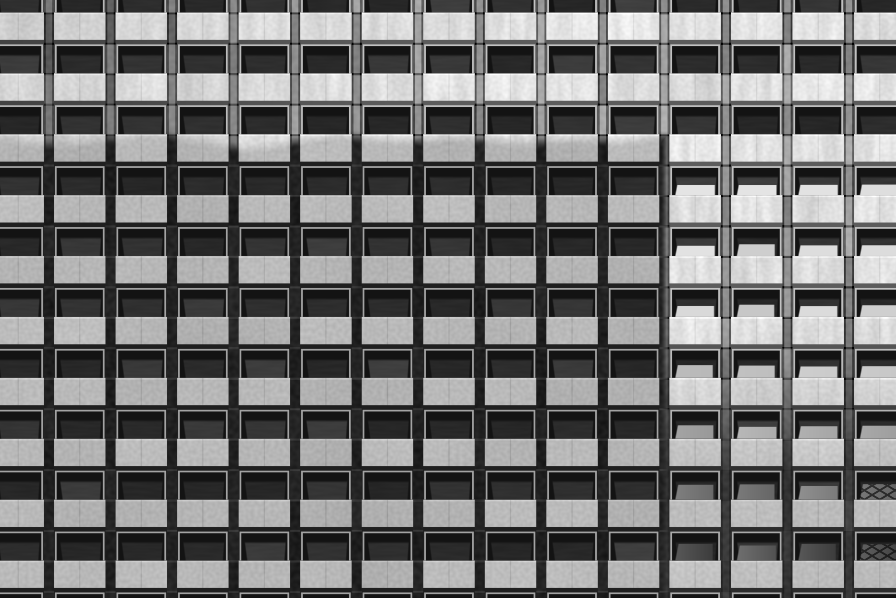
Give the GLSL for this pattern, as a WebGL 2 fragment shader.

```glsl
#version 300 es
precision highp float;

uniform vec2 u_resolution;
out vec4 fragColor;

// Layout: bays across, floors down; positions inside a cell run 0..1
const vec2 REPEATS = vec2(14.56, 9.82);
const vec2 OFFSET = vec2(-0.796, -0.719);
const float PIER_HALF = 0.082;
const float SILL = 0.485;
const float PANEL_END = 0.935;
const float FRAME = 0.028;

// Sunlit zone: the top floors and the bays right of one pier
const float SUN_BOTTOM = 0.235;
const float SUN_LEFT = 0.745;
const float FIRST_SUN_BAY = 10.0;
const float FIRST_GLOW_FLOOR = 2.0;

// Tones
const float PANEL_SHADE = 0.715;
const float PANEL_SUN = 0.88;
const float PIER_SHADE = 0.125;
const float PIER_SUN = 0.59;
const float GAP_SHADE = 0.12;
const float GAP_SUN = 0.36;
const float FRAME_TONE = 0.64;
const float RECESS = 0.075;
const float BACK_WALL = 0.15;
const float GLOW = 0.84;

float hash(vec2 p) {
    vec3 q = fract(vec3(p.xyx) * 0.1031);
    q += dot(q, q.yzx + 33.33);
    return fract((q.x + q.y) * q.z);
}

float gradientDot(vec2 corner, vec2 d) {
    float angle = 6.2832 * hash(corner + 57.0);
    return dot(vec2(cos(angle), sin(angle)), d);
}

float gradientNoise(vec2 p) {
    vec2 i = floor(p), f = fract(p);
    vec2 u = f * f * f * (f * (f * 6.0 - 15.0) + 10.0);
    vec2 e = vec2(1.0, 0.0);
    return mix(mix(gradientDot(i, f), gradientDot(i + e, f - e), u.x),
               mix(gradientDot(i + e.yx, f - e.yx), gradientDot(i + 1.0, f - 1.0), u.x), u.y);
}

float band(float x, float a, float b, float soft) {
    return smoothstep(a - soft, a + soft, x) - smoothstep(b - soft, b + soft, x);
}

float sunlight(vec2 uv) {
    float edge = SUN_BOTTOM + 0.03 * gradientNoise(vec2(uv.x * 9.0, 3.0));
    float top = (1.0 - smoothstep(edge - 0.012, edge + 0.012, uv.y)) * mix(0.6, 1.0, smoothstep(0.0, 0.5, uv.x));
    float side = smoothstep(SUN_LEFT - 0.008, SUN_LEFT + 0.004, uv.x) * mix(1.0, 0.22, smoothstep(0.5, 0.82, uv.y));
    return max(top, side);
}

float pierTone(vec2 g, float sun, vec2 soft) {
    float x = fract(g.x + 0.5) - 0.5;
    vec2 tile = vec2(floor(g.x + 0.5), floor(g.y * 2.0));
    float vary = hash(tile) - 0.5;
    float joint = band(abs(fract(g.y * 2.0 + 0.5) - 0.5), -1.0, 0.035, soft.y * 2.0);
    float groove = band(abs(x), PIER_HALF - 0.03, PIER_HALF + 0.02, soft.x);
    float shade = PIER_SHADE + 0.05 * vary + 0.08 * joint;
    float lit = PIER_SUN + 0.2 * vary - 0.3 * joint - 0.3 * groove;
    return mix(shade, lit, sun) + 0.05 * gradientNoise(g * 11.0);
}

float panelTone(vec2 g, vec2 c, vec2 id, float sun, vec2 soft) {
    float tone = mix(PANEL_SHADE, PANEL_SUN, sun) + 0.05 * (hash(id + 4.0) - 0.5);
    tone += 0.05 * gradientNoise(g * 15.0) + 0.03 * gradientNoise(g * 0.7);
    tone += 0.10 * sun * gradientNoise(g * vec2(6.0, 0.9));
    tone -= 0.07 * band(c.x, 0.49, 0.51, soft.x);
    return tone + 0.07 * band(c.y, SILL, SILL + 0.03, soft.y);
}

// w runs 0..1 across and down the opening
float windowTone(vec2 w, vec2 id, vec2 soft) {
    float r = hash(id + 19.0);
    float back = BACK_WALL + 0.10 * r * r + 0.02 * gradientNoise(vec2(w.x * 2.0, w.y * 9.0) + id * 7.0);
    float reveal = 0.05 + 0.08 * w.y;
    float wall = band(w.x, reveal, 1.0 - 0.5 * reveal, soft.x) * smoothstep(0.3, 0.42, w.y);
    float tone = mix(RECESS, back, wall);

    // Daylight seen through the corner bays, dimmer on lower floors
    float zone = step(FIRST_SUN_BAY, id.x) * step(FIRST_GLOW_FLOOR, id.y);
    float low = smoothstep(4.0, 9.0, id.y);
    float height = mix(0.60, 0.42, low) + 0.08 * (r - 0.5);
    float pane = band(w.x, 0.07 + 0.12 * (1.0 - w.y), 0.88 + 0.05 * r, soft.x) * band(w.y, height, 1.0, soft.y);
    float sky = mix(GLOW, 0.36, low) + 0.12 * (r - 0.5) - 0.15 * low * w.x;

    // Diagonal lattice in the lowest right openings
    float lattice = min(abs(fract((w.x + w.y) * 3.0) - 0.5), abs(fract((w.x - w.y) * 3.0) - 0.5));
    sky *= 1.0 - 0.6 * step(13.0, id.x) * step(7.0, id.y) * (1.0 - smoothstep(0.06, 0.18, lattice));
    return mix(tone, sky, zone * pane);
}

void main() {
    vec2 uv = gl_FragCoord.xy / u_resolution;
    uv.y = 1.0 - uv.y;
    vec2 g = uv * REPEATS + OFFSET;
    vec2 id = floor(g), c = fract(g);
    vec2 soft = 0.6 * REPEATS / u_resolution;
    float sun = sunlight(uv);

    // Piers, then the gap between floors, panel, frame and opening
    float bay = band(c.x, PIER_HALF, 1.0 - PIER_HALF, soft.x);
    float left = PIER_HALF + 0.015, right = 1.0 - left;
    float frame = band(c.x, left, right, soft.x) * band(c.y, 0.01, SILL, soft.y);
    float opening = band(c.x, left + FRAME, right - FRAME, soft.x) * band(c.y, 0.01 + FRAME, SILL, soft.y);
    vec2 w = (c - vec2(left + FRAME, FRAME)) / vec2(right - left - 2.0 * FRAME, SILL - FRAME);

    float tone = mix(pierTone(g, sun, soft), mix(GAP_SHADE, GAP_SUN, sun), bay);
    tone = mix(tone, panelTone(g, c, id, sun, soft), bay * band(c.y, SILL, PANEL_END, soft.y));
    tone = mix(tone, FRAME_TONE + 0.12 * sun, frame);
    tone = mix(tone, windowTone(w, id, soft * 2.2), opening);
    fragColor = vec4(vec3(clamp(tone, 0.0, 1.0)), 1.0);
}
```
